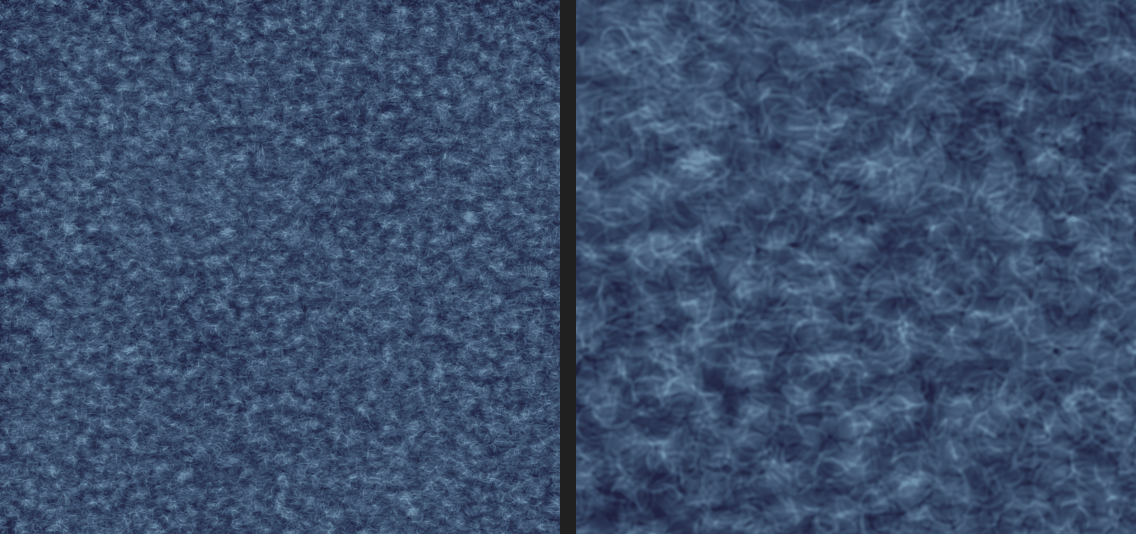
Left, the full canvas; right, a detail of the centre.
A Shadertoy shader for this texture:

```glsl
vec4 hash4(vec3 cell) {
    float n = dot(cell, vec3(12.9898, 78.233, 37.719));
    return fract(sin(n + vec4(0.0, 1.7, 3.1, 4.9)) * vec4(43758.5, 28461.3, 35917.7, 19642.9));
}

// Soft cellular noise: overlapping domes with dark pits in between
float tufts(vec2 p, float seed) {
    vec2 cell = floor(p);
    float height = 0.0;
    for (int y = -1; y <= 1; y++)
    for (int x = -1; x <= 1; x++) {
        vec2 id = cell + vec2(x, y);
        vec4 rnd = hash4(vec3(id, seed));
        vec2 d = p - id - 0.5 - 0.9 * (rnd.xy - 0.5);
        height += mix(0.45, 1.0, rnd.z) * exp(-5.0 * dot(d, d));
    }
    return height - 0.46;
}

// One layer of short curved hairs, some light and some dark
float fibres(vec2 p, float seed) {
    vec2 cell = floor(p);
    float tone = 0.0;
    for (int y = -1; y <= 1; y++)
    for (int x = -1; x <= 1; x++) {
        vec2 id = cell + vec2(x, y);
        vec4 rnd = hash4(vec3(id, seed));
        vec4 shape = hash4(vec3(id, seed + 41.0));
        float angle = 3.1416 * rnd.z - 0.3 * sin(6.2832 * rnd.z);
        float c = cos(angle), s = sin(angle);
        vec2 q = mat2(c, -s, s, c) * (p - id - rnd.xy);
        float bend = 1.1 * (shape.x - 0.5);
        float dist = abs(q.y - bend * (q.x * q.x - 0.2));
        dist /= sqrt(1.0 + 4.0 * bend * bend * q.x * q.x);
        float body = 1.0 - smoothstep(0.0, 0.24, dist);
        float ends = 1.0 - smoothstep(0.55, 0.95, abs(q.x));
        tone += mix(-0.7, 1.1, shape.y) * body * ends;
    }
    return tone;
}

void mainImage(out vec4 fragColor, in vec2 fragCoord) {
    vec2 p = fragCoord / iResolution.y;
    vec2 uv = fragCoord / iResolution.xy;

    // Uneven rows of tufts with smaller clumps on top
    vec2 warped = p + 0.004 * sin(p.yx * vec2(37.0, 29.0) + 2.0 * sin(p * 17.0));
    float pile = 2.3 * tufts(warped * vec2(40.0, 49.0), 3.0)
               + 1.1 * tufts(warped * vec2(76.0, 98.0) + 5.3, 8.0);

    // Broad wear and slightly darker left and top borders
    float wear = 0.13 * sin(p.x * 9.0 + 2.0 * sin(p.y * 7.0))
               + 0.13 * sin(p.y * 13.0 - 1.5 * sin(p.x * 8.0));
    float border = 0.7 * exp(-uv.x * 40.0) + 0.7 * exp(-(1.0 - uv.y) * 35.0);

    // Tangled hairs in turned layers
    float hair = -0.42;
    for (int i = 0; i < 6; i++) {
        float layer = float(i);
        hair += fibres(p * (88.0 + 4.0 * layer) + 7.3 * layer, 11.0 + layer);
    }

    float tone = pile + wear - border + hair * clamp(0.95 + 0.25 * pile, 0.6, 1.2);
    float light = clamp(0.016 + 0.053 * tone, -0.10, 0.22);

    // Navy shadow to dusty blue highlight
    vec3 slope = light < 0.0 ? vec3(1.0, 1.65, 1.65) : vec3(1.0, 1.22, 1.15);
    fragColor = vec4(vec3(0.22, 0.30, 0.42) + slope * light, 1.0);
}
```
